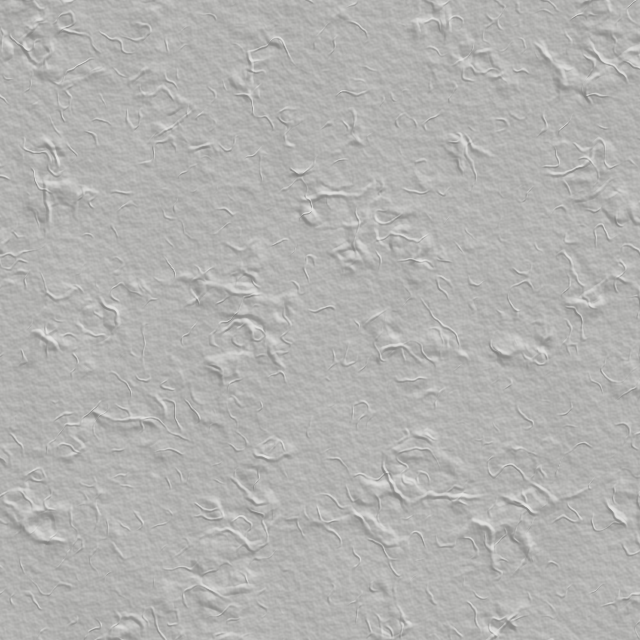
Give the GLSL for this texture, as a WebGL 2 fragment shader.

```glsl
#version 300 es
precision highp float;
// Rough grey plaster: a height field of broken ridges, flaked steps, soft lumps
// and fine grit, built from warped gradient noise and shaded by its slope
// towards a low light at the upper right.

uniform vec2 u_resolution;
out vec4 fragColor;

// Unit gradient vector for a lattice cell
vec2 cellGradient(ivec2 cell) {
    uvec2 q = uvec2(cell + 4096);
    uint h = q.x * 1597334677u ^ q.y * 3812015801u;
    h = (h ^ (h >> 15)) * 2246822519u;
    h = (h ^ (h >> 13)) * 3266489917u;
    float angle = float((h ^ (h >> 16)) & 65535u) * 6.28318 / 65536.0;
    return vec2(cos(angle), sin(angle));
}

float gradientNoise(vec2 p) {
    vec2 cell = floor(p);
    vec2 f = p - cell;
    ivec2 i = ivec2(cell);
    vec2 u = f * f * f * (f * (f * 6.0 - 15.0) + 10.0);
    float a = dot(cellGradient(i), f);
    float b = dot(cellGradient(i + ivec2(1, 0)), f - vec2(1, 0));
    float c = dot(cellGradient(i + ivec2(0, 1)), f - vec2(0, 1));
    float d = dot(cellGradient(i + ivec2(1, 1)), f - vec2(1, 1));
    return mix(mix(a, b, u.x), mix(c, d, u.x), u.y);
}

vec2 noisePair(vec2 p) {
    return vec2(gradientNoise(p), gradientNoise(p + vec2(37.3, 91.7)));
}

// Rounded crest along the zero contour of a noise value
float crest(float n, float halfWidth) {
    return 1.0 - smoothstep(0.0, halfWidth, abs(n));
}

float plasterHeight(vec2 p) {
    // Ragged outlines
    vec2 q = p + 0.013 * noisePair(p * 21.0) + 0.0045 * noisePair(p * 68.0 + 5.0);

    // Patches where the surface is disturbed
    float patches = gradientNoise(p * 7.0 + 13.0) + 0.7 * gradientNoise(q * 19.0 + 3.0);
    float rough = smoothstep(0.0, 0.45, patches);
    float broken = smoothstep(-0.05, 0.3, gradientNoise(q * 24.0 + 51.0) + 0.35 * patches);

    // Broad ridges, thin wrinkles and flaked steps
    float h = 0.00085 * rough * crest(gradientNoise(q * 13.0 + 7.0), 0.085);
    h += 0.0004 * broken * crest(gradientNoise(q * 27.0 + 29.0), 0.085);
    h += 0.0010 * rough * smoothstep(-0.1, 0.1, gradientNoise(q * 18.0 + 71.0));

    // Soft lumps inside the patches
    h += 0.0016 * rough * rough * gradientNoise(q * 36.0 + 17.0);

    // Overall grit
    h += 0.00035 * gradientNoise(p * 58.0 + 11.0);
    h += 0.00017 * gradientNoise(p * 125.0 + 23.0);
    h += 0.00010 * gradientNoise(p * 210.0 + 47.0);
    return h;
}

void main() {
    vec2 p = gl_FragCoord.xy / u_resolution.y;

    // Slope along the light direction, sampled over at least one pixel
    float reach = max(0.0013, 0.5 / u_resolution.y);
    vec2 toLight = reach * normalize(vec2(0.45, 0.9));
    float slope = (plasterHeight(p - toLight) - plasterHeight(p + toLight)) / (2.0 * reach);

    // Soft limits keep highlights and shadows muted
    float shade = 0.702 + 0.2 * tanh(slope / 0.2);

    // Faint cloudy staining
    shade += 0.018 * gradientNoise(p * 4.0 + 2.0) + 0.018 * gradientNoise(p * 12.0 + 9.0);

    fragColor = vec4(vec3(shade) - vec3(0.0, 0.001, 0.008), 1.0);
}
```
